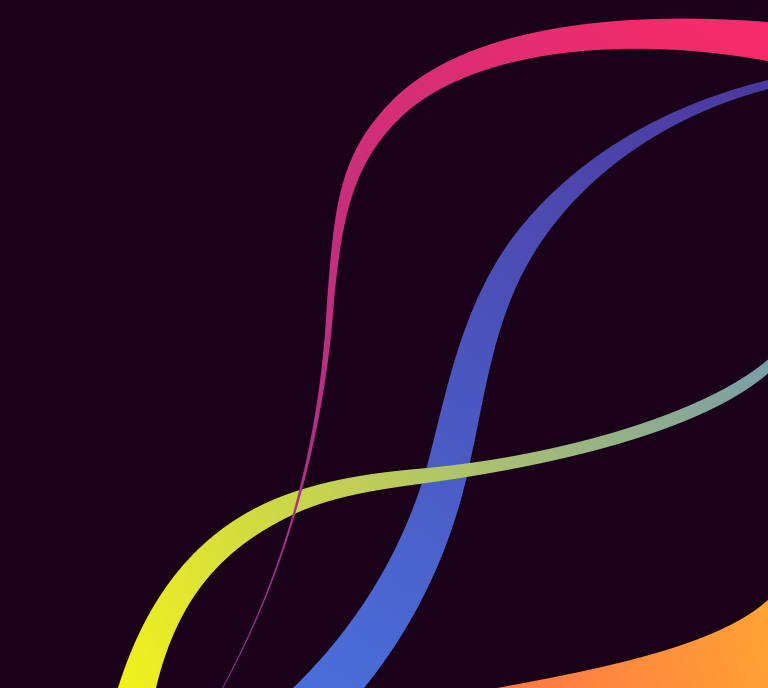
Reproduce this background procedurally as a WebGL 2 fragment shader.

```glsl
#version 300 es
precision highp float;

uniform vec2 u_resolution;
out vec4 fragColor;

// Canvas space: x runs 0..1, y runs 0..HEIGHT upward
const float HEIGHT = 0.8945;
const int SOLVER_STEPS = 15;

// Colours, each pair running from lower left to upper right
const vec3 BACKGROUND  = vec3(0.102, 0.000, 0.096);
const vec3 PINK_LOW    = vec3(0.57, 0.20, 0.56);
const vec3 PINK_HIGH   = vec3(0.97, 0.17, 0.41);
const vec3 BLUE_LOW    = vec3(0.29, 0.43, 0.85);
const vec3 BLUE_HIGH   = vec3(0.30, 0.22, 0.62);
const vec3 LIME_LOW    = vec3(0.94, 0.94, 0.12);
const vec3 LIME_HIGH   = vec3(0.47, 0.62, 0.66);
const vec3 ORANGE_LOW  = vec3(1.00, 0.46, 0.28);
const vec3 ORANGE_HIGH = vec3(1.00, 0.64, 0.20);

// Ribbon edges: three joined cubic Beziers, each rising along x
const vec2 PINK_TOP[10] = vec2[10](
    vec2(0.2891, 0.0), vec2(0.3828, 0.1732), vec2(0.4180, 0.3464),
    vec2(0.4258, 0.5026), vec2(0.4349, 0.6198), vec2(0.4401, 0.6875),
    vec2(0.5013, 0.7539), vec2(0.5885, 0.8529), vec2(0.7813, 0.8828), vec2(1.0, 0.8659));
const vec2 PINK_BASE[10] = vec2[10](
    vec2(0.2904, 0.0), vec2(0.3828, 0.1680), vec2(0.4245, 0.3529),
    vec2(0.4349, 0.5026), vec2(0.4453, 0.6133), vec2(0.4596, 0.6810),
    vec2(0.5208, 0.7409), vec2(0.6107, 0.8281), vec2(0.8073, 0.8503), vec2(1.0, 0.8151));
const vec2 BLUE_TOP[10] = vec2[10](
    vec2(0.3815, 0.0), vec2(0.4714, 0.0872), vec2(0.5299, 0.1901),
    vec2(0.5586, 0.2982), vec2(0.5846, 0.4010), vec2(0.6042, 0.4987),
    vec2(0.6667, 0.5846), vec2(0.7422, 0.6849), vec2(0.8594, 0.7565), vec2(1.0, 0.7904));
const vec2 BLUE_BASE[10] = vec2[10](
    vec2(0.4740, 0.0), vec2(0.5417, 0.0833), vec2(0.5898, 0.1836),
    vec2(0.6129, 0.2982), vec2(0.6289, 0.3698), vec2(0.6380, 0.4388),
    vec2(0.6667, 0.5091), vec2(0.7201, 0.6406), vec2(0.8490, 0.7396), vec2(1.0, 0.7786));
const vec2 LIME_TOP[10] = vec2[10](
    vec2(0.1536, 0.0), vec2(0.1966, 0.1380), vec2(0.2760, 0.2227),
    vec2(0.3919, 0.2578), vec2(0.4453, 0.2747), vec2(0.5013, 0.2813),
    vec2(0.5534, 0.2858), vec2(0.7292, 0.3021), vec2(0.9180, 0.3568), vec2(1.0, 0.4271));
const vec2 LIME_BASE[10] = vec2[10](
    vec2(0.2031, 0.0), vec2(0.2318, 0.1198), vec2(0.2917, 0.1836),
    vec2(0.3841, 0.2266), vec2(0.4336, 0.2493), vec2(0.4909, 0.2578),
    vec2(0.5482, 0.2656), vec2(0.7227, 0.2891), vec2(0.9115, 0.3333), vec2(1.0, 0.4089));

vec2 bezier(vec2 a, vec2 b, vec2 c, vec2 d, float t) {
    float s = 1.0 - t;
    return s * s * s * a + 3.0 * s * t * (s * b + t * c) + t * t * t * d;
}

// Signed distance above a curve, from its tangent at the same x
float heightAbove(vec2 p, vec2 a, vec2 b, vec2 c, vec2 d) {
    float lo = 0.0, hi = 1.0;
    for (int i = 0; i < SOLVER_STEPS; i++) {
        float mid = 0.5 * (lo + hi);
        if (bezier(a, b, c, d, mid).x < p.x) lo = mid; else hi = mid;
    }
    float t = 0.5 * (lo + hi), s = 1.0 - t;
    vec2 tangent = normalize(s * s * (b - a) + 2.0 * s * t * (c - b) + t * t * (d - c));
    return dot(p - bezier(a, b, c, d, t), vec2(-tangent.y, tangent.x));
}

float edgeDistance(vec2 p, vec2 e[10]) {
    int k = p.x < e[3].x ? 0 : (p.x < e[6].x ? 3 : 6);
    return heightAbove(p, e[k], e[k + 1], e[k + 2], e[k + 3]);
}

float coverage(float dist, float pixel) {
    return clamp(dist / pixel + 0.5, 0.0, 1.0);
}

// Area between two edges; the sum keeps hairline widths correct
float ribbon(vec2 p, vec2 top[10], vec2 base[10], float pixel) {
    float below = coverage(-edgeDistance(p, top), pixel);
    float above = coverage(edgeDistance(p, base), pixel);
    return max(below + above - 1.0, 0.0);
}

vec3 gradient(vec2 p, vec2 from, vec2 to, vec3 low, vec3 high) {
    vec2 axis = to - from;
    return mix(low, high, clamp(dot(p - from, axis) / dot(axis, axis), 0.0, 1.0));
}

void main() {
    vec2 p = gl_FragCoord.xy / u_resolution * vec2(1.0, HEIGHT);
    float pixel = 1.0 / u_resolution.x;
    vec3 color = BACKGROUND;

    // Corner swell
    float swell = heightAbove(p, vec2(0.6471, 0.0), vec2(0.7813, 0.0247),
                              vec2(0.9349, 0.0547), vec2(1.0, 0.1146));
    vec3 orange = gradient(p, vec2(0.65, 0.0), vec2(1.0, 0.11), ORANGE_LOW, ORANGE_HIGH);
    color = mix(color, orange, coverage(-swell, pixel));

    // Ribbons, back to front
    vec3 blue = gradient(p, vec2(0.43, 0.0), vec2(1.0, 0.79), BLUE_LOW, BLUE_HIGH);
    color = mix(color, blue, ribbon(p, BLUE_TOP, BLUE_BASE, pixel));
    vec3 lime = gradient(p, vec2(0.18, 0.0), vec2(1.0, 0.42), LIME_LOW, LIME_HIGH);
    color = mix(color, lime, ribbon(p, LIME_TOP, LIME_BASE, pixel));
    vec3 pink = gradient(p, vec2(0.29, 0.0), vec2(1.0, 0.85), PINK_LOW, PINK_HIGH);
    color = mix(color, pink, ribbon(p, PINK_TOP, PINK_BASE, pixel));

    fragColor = vec4(color, 1.0);
}
```
